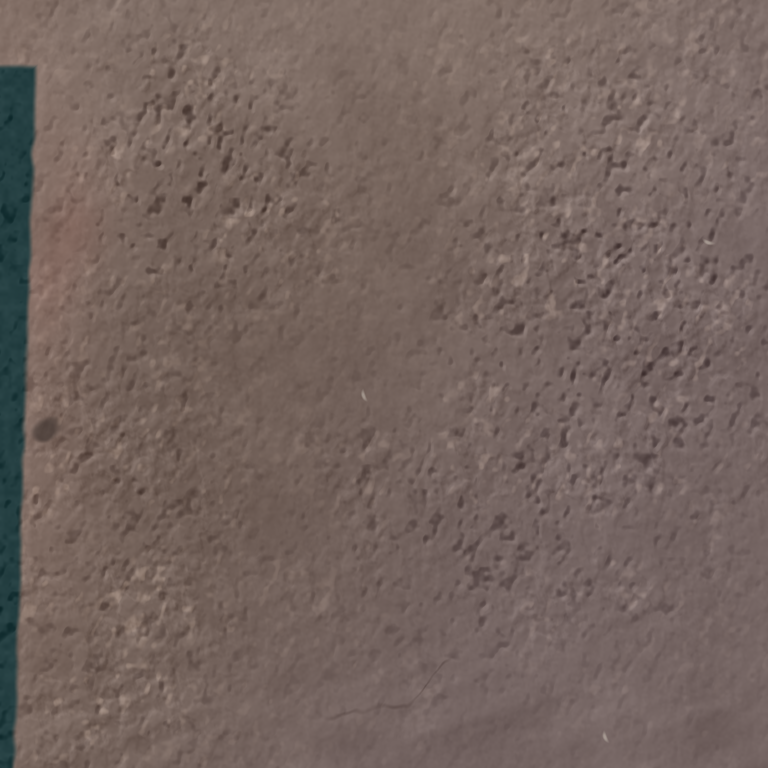
Write a WebGL 2 fragment shader that draws this texture.

```glsl
#version 300 es
precision highp float;
// Worn brown plaster with patches of chipped relief, small pits and pale flecks,
// beside a narrow teal strip. Layered noise gives the relief, which is lit by
// its slope; broad masks decide where the wall is rough, smooth, warm or violet.
uniform vec2 u_resolution;
out vec4 fragColor;

float hash(vec2 p) {
    vec3 q = fract(vec3(p.xyx) * 0.1031);
    q += dot(q, q.yzx + 33.33);
    return fract((q.x + q.y) * q.z);
}

float noise(vec2 p) {
    vec2 i = floor(p), f = fract(p);
    f = f * f * (3.0 - 2.0 * f);
    return mix(mix(hash(i), hash(i + vec2(1, 0)), f.x),
               mix(hash(i + vec2(0, 1)), hash(i + vec2(1, 1)), f.x), f.y);
}

float fbm(vec2 p) {
    float sum = 0.0, amp = 0.53;
    for (int i = 0; i < 4; i++) {
        sum += amp * noise(p);
        p = mat2(1.6, 1.2, -1.2, 1.6) * p + 17.3;
        amp *= 0.5;
    }
    return sum;
}

// Soft round patch: 1 at the centre, fading outwards
float patchMask(vec2 p, vec2 centre, vec2 size) {
    vec2 d = (p - centre) / size;
    return exp(-dot(d, d));
}

// Small soft marks, taller than wide and leaning
float marks(vec2 p, float seed) {
    vec2 lean = vec2(p.x - 0.4 * p.y, p.y) + 0.006 * noise(p * 70.0 + seed);
    float n = 0.65 * noise(lean * vec2(112.0, 66.0) + seed) + 0.35 * noise(p * 150.0 + seed);
    return smoothstep(0.56, 0.90, n);
}

// Chipped plateaus with crumbs and grain on top
float relief(vec2 p) {
    float plates = smoothstep(0.38, 0.62, fbm(p * vec2(48.0, 38.0)));
    float crumbs = smoothstep(0.3, 0.8, noise(mat2(0.8, 0.6, -0.6, 0.8) * p * vec2(110.0, 85.0)));
    return 0.75 * plates + 0.55 * crumbs + 0.2 * noise(p * 180.0);
}

// Sparse pale flecks, one per grid cell at most
float flecks(vec2 p) {
    vec2 cell = floor(p * 9.0), d = fract(p * 9.0) - 0.3 - 0.4 * vec2(hash(cell), hash(cell + 8.7));
    float lean = hash(cell + 5.3) * 3.0;
    d = mat2(cos(lean), sin(lean), -sin(lean), cos(lean)) * d;
    d.x += 3.0 * d.y * d.y;
    return step(hash(cell + 12.4), 0.06) * (1.0 - smoothstep(0.2, 1.3, length(d / vec2(0.025, 0.07))));
}

void main() {
    vec2 p = gl_FragCoord.xy / u_resolution;
    float soft = max(0.0045, 1.0 / u_resolution.y);
    float cloud = fbm(p * 4.0 + 2.0), blotch = fbm(p * 13.0 + 9.0);
    vec2 q = p + 0.10 * (vec2(cloud, blotch) - 0.5);

    // Broad colour: pale top, dull middle, violet lower right, pink by the strip
    vec3 col = mix(vec3(0.452, 0.384, 0.352), vec3(0.454, 0.392, 0.383),
                   smoothstep(0.6, 1.25, q.x + 0.6 * (1.0 - q.y)));
    col += vec3(0.046, 0.045, 0.044) * smoothstep(0.5, 1.0, q.y);
    col += vec3(0.042, 0.028, 0.024) * patchMask(q, vec2(0.04, 0.6), vec2(0.09, 0.42));
    col += vec3(0.022, 0.0, 0.0) * patchMask(q, vec2(0.07, 0.68), vec2(0.04, 0.10));
    col -= 0.018 * patchMask(q, vec2(0.34, 0.42), vec2(0.18, 0.25));
    col += 0.028 * (cloud - 0.5) + 0.045 * (blotch - 0.5);

    // Where the surface is rough
    float left = patchMask(q, vec2(0.23, 0.78), vec2(0.20, 0.21));
    float right = patchMask(q, vec2(0.80, 0.64), vec2(0.24, 0.38));
    float low = patchMask(q, vec2(0.66, 0.32), vec2(0.26, 0.18));
    float corner = patchMask(q, vec2(0.14, 0.26), vec2(0.19, 0.36));
    float rough = clamp(1.2 * max(max(left, right), max(low, corner)), 0.0, 1.0);
    float broken = smoothstep(0.3, 0.62, fbm(p * 13.0 + 31.0));
    float strength = 0.16 + 0.84 * rough * (0.35 + 0.65 * broken);

    // Relief lit from the upper left
    vec2 toLight = vec2(-0.0016, 0.0019);
    float slope = relief(p - toLight) - relief(p + toLight);
    col += 0.085 * strength * clamp(slope, -0.8, 0.8);
    col += 0.030 * strength * (relief(p) - 0.75);

    // Dark pits and pale chips, scattered through the rough areas
    float pitted = 0.10 + 0.90 * rough * (0.5 + 0.5 * max(left, right));
    float pit = marks(p, 3.0);
    col -= vec3(0.175, 0.170, 0.160) * pitted * pit;
    col += vec3(0.120, 0.112, 0.100) * (0.15 + 0.85 * rough * broken) * marks(p, 71.0);
    col += 0.07 * pitted * max(marks(p + vec2(-0.004, 0.005), 3.0) - pit, 0.0);

    // Faint vertical wipes, and slanted trowel strokes along the bottom
    col += 0.016 * (noise(p * vec2(130.0, 18.0)) - 0.5);
    float strokes = noise(mat2(0.95, -0.3, 0.3, 0.95) * p * vec2(9.0, 60.0));
    col += 0.05 * (strokes - 0.5) * (1.0 - smoothstep(0.04, 0.22, q.y));

    // One large hole near the strip
    vec2 hole = (p - vec2(0.062, 0.44)) * mat2(0.94, 0.34, -0.34, 0.94) / vec2(0.019, 0.014);
    float holeEdge = length(hole) + 0.5 * (noise(p * 70.0) - 0.5);
    col = mix(col, vec3(0.30, 0.25, 0.23), 0.85 - 0.85 * smoothstep(0.6, 1.2, holeEdge));

    // Wandering crack
    float crackY = p.y - 0.07 - 0.07 * smoothstep(0.53, 0.59, p.x) - 0.05 * (blotch - 0.5)
                 - 0.012 * noise(p.xx * 40.0);
    float span = smoothstep(0.40, 0.44, p.x) * (1.0 - smoothstep(0.57, 0.60, p.x));
    span *= 0.3 + 0.7 * noise(p * 50.0);
    col -= 0.09 * span * (1.0 - smoothstep(0.0, 0.005, abs(crackY)));

    col = mix(col, vec3(0.72, 0.68, 0.64), 0.7 * flecks(p + 0.37));

    // Teal strip, narrowing downwards, with a worn pale rim
    float wobble = 0.004 * (noise(p * 45.0) - 0.5);
    float edge = max(p.x - 0.018 - 0.031 * p.y, p.y - 0.913) + wobble;
    col += 0.02 * (1.0 - smoothstep(0.0, 0.014, abs(edge - 0.007)));
    vec3 teal = vec3(0.145, 0.250, 0.260) + 0.04 * (noise(p * 120.0) - 0.5) - 0.08 * pit;
    col = mix(teal, col, smoothstep(-soft, soft, edge));

    // Fine grain
    col += 0.014 * (noise(p * 240.0) - 0.5);
    fragColor = vec4(col, 1.0);
}
```
